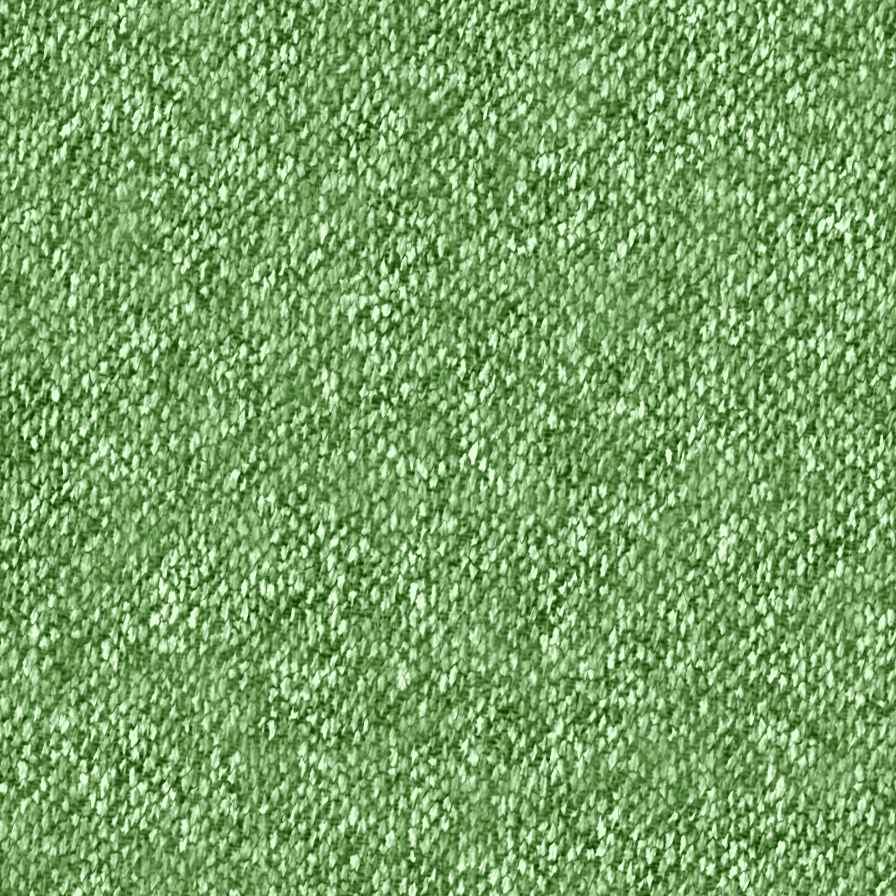
Give the GLSL for this texture, as a WebGL 2 fragment shader.

```glsl
#version 300 es
precision highp float;

uniform vec2 u_resolution;
out vec4 fragColor;

const vec3 SHADOW_GREEN = vec3(0.16, 0.33, 0.07);
const vec3 MIDDLE_GREEN = vec3(0.49, 0.67, 0.41);
const vec3 LIGHT_GREEN = vec3(0.83, 0.95, 0.78);
const vec2 STITCH_COUNT = vec2(90.0, 45.0);
const float MEAN_TONE = 0.46;

vec2 hash2(vec2 cell) {
    vec3 h = fract(cell.xyx * vec3(0.1031, 0.1030, 0.0973));
    h += dot(h, h.yzx + 33.33);
    return fract((h.xx + h.yz) * h.zy);
}

float gradientDot(vec2 corner, vec2 offset) {
    float angle = 6.28319 * hash2(corner).x;
    return dot(vec2(cos(angle), sin(angle)), offset);
}

float gradientNoise(vec2 p) {
    vec2 cell = floor(p);
    vec2 f = p - cell;
    vec2 w = f * f * f * (f * (f * 6.0 - 15.0) + 10.0);
    vec2 e = vec2(1.0, 0.0);
    float low = mix(gradientDot(cell, f), gradientDot(cell + e, f - e), w.x);
    float high = mix(gradientDot(cell + e.yx, f - e.yx),
                     gradientDot(cell + e.xx, f - e.xx), w.x);
    return mix(low, high, w.y);
}

// Leaning oval stitch: 1 in the core, falling softly to 0 at the rim
float stitchCover(vec2 q, vec2 radius, float lean) {
    q.x -= lean * q.y;
    return 1.0 - smoothstep(0.4, 1.08, length(q / radius));
}

// Staggered columns of stitches laid over the ground tone
float stitchTone(vec2 grid, float ground, float fibre) {
    float tone = ground;
    for (int i = -1; i <= 1; i++) {
        float column = floor(grid.x) + float(i);
        float stagger = 0.5 * mod(column, 2.0);
        for (int j = -1; j <= 1; j++) {
            vec2 id = vec2(column, floor(grid.y - stagger) + float(j));
            vec2 place = hash2(id + 17.0);
            vec2 kind = hash2(id + 151.0);
            vec2 center = id + vec2(0.5, 0.5 + stagger) + (place - 0.5) * vec2(0.34, 0.26);
            vec2 q = grid - center;
            vec2 radius = vec2(0.56, 0.5) * mix(0.82, 1.12, kind.y);
            float cover = stitchCover(q, radius, mix(0.1, 0.55, place.x));
            float yarn = mix(0.54, 1.0, kind.x) + 0.62 * fibre - 0.25 * q.x;
            tone = max(tone, mix(ground, yarn, cover));
        }
    }
    return tone;
}

vec3 greenRamp(float tone) {
    vec3 dark = mix(SHADOW_GREEN, MIDDLE_GREEN, tone * 2.0);
    vec3 light = mix(MIDDLE_GREEN, LIGHT_GREEN, tone * 2.0 - 1.0);
    return tone < 0.5 ? dark : light;
}

void main() {
    vec2 p = gl_FragCoord.xy / min(u_resolution.x, u_resolution.y);

    // Fine threads: upright on the stitches, level in the gaps
    float upright = gradientNoise(vec2(p.x * 235.0 - p.y * 45.0, p.y * 80.0));
    float ragged = gradientNoise(vec2(p.x * 210.0 - p.y * 40.0, p.y * 65.0) + 500.0);
    float level = gradientNoise(vec2(p.x * 125.0, p.y * 225.0 + p.x * 20.0) + 300.0);
    float fuzz = gradientNoise(p * 215.0 + 700.0);

    // Uneven weave with frayed stitch ends
    vec2 drift = vec2(gradientNoise(p * 13.0), gradientNoise(p * 13.0 + 40.0));
    vec2 wobble = vec2(gradientNoise(p * 80.0 + 9.0), gradientNoise(p * 80.0 + 80.0));
    vec2 grid = p * STITCH_COUNT + drift * 0.5 + wobble * 0.25;
    grid += vec2(0.22 * level, 0.5 * ragged);

    float ground = 0.18 + 0.4 * level + 0.2 * upright;
    float tone = stitchTone(grid, ground, upright) + 0.16 * fuzz + 0.02;

    // Patches of flatter and crisper relief, with slow shading
    float patches = gradientNoise(p * 10.0 + 60.0) + 0.7 * gradientNoise(p * 24.0 + 5.0);
    float relief = clamp(1.08 + 0.5 * patches, 0.7, 1.4);
    float shading = 0.1 * gradientNoise(p * 18.0 + 220.0);
    tone = MEAN_TONE + (tone - MEAN_TONE) * relief + shading;

    fragColor = vec4(greenRamp(clamp(tone, -0.12, 1.1)), 1.0);
}
```
